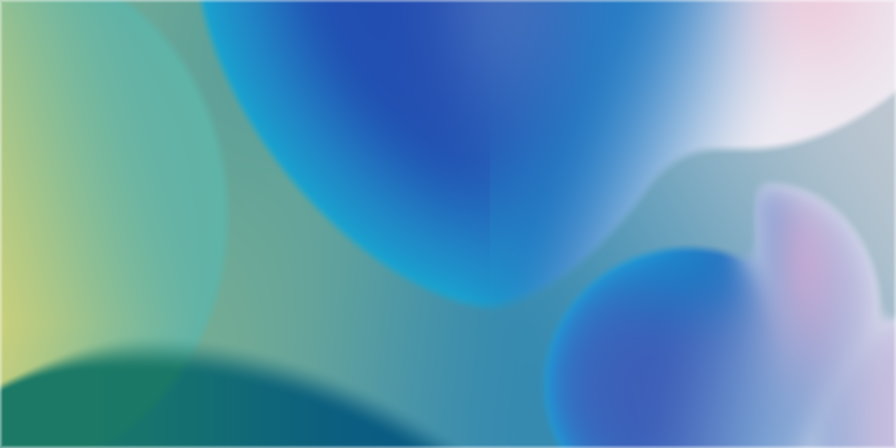
Write a Shadertoy shader that draws this background.

```glsl
#define EDGE 0.014
#define RIM_WIDTH 0.11
#define FILLET 0.09
#define HILL_BLUR 0.045
#define BORDER 0.008

const vec3 SAGE  = vec3(0.46, 0.68, 0.58);
const vec3 SEA   = vec3(0.21, 0.54, 0.69);
const vec3 MIST  = vec3(0.74, 0.78, 0.82);
const vec3 LEMON = vec3(0.84, 0.83, 0.46);
const vec3 MINT  = vec3(0.39, 0.70, 0.65);
const vec3 DEEP  = vec3(0.13, 0.29, 0.69);
const vec3 AZURE = vec3(0.15, 0.49, 0.77);
const vec3 CYAN  = vec3(0.09, 0.67, 0.82);
const vec3 PEARL = vec3(0.93, 0.92, 0.95);
const vec3 PINK  = vec3(0.93, 0.79, 0.86);
const vec3 LILAC = vec3(0.76, 0.65, 0.82);

float smoothUnion(float a, float b, float k) {
    float h = max(k - abs(a - b), 0.0) / k;
    return min(a, b) - h * h * k * 0.25;
}

// Approximate signed distance, negative inside
float superEllipse(vec2 p, vec2 radii, float power) {
    vec2 q = pow(abs(p) / radii + 1e-5, vec2(power));
    return (pow(q.x + q.y, 1.0 / power) - 1.0) * min(radii.x, radii.y);
}

float cover(float d, float blur) {
    return 1.0 - smoothstep(-blur, blur, d);
}

float glow(vec2 p, vec2 center, vec2 radii) {
    vec2 q = (p - center) / radii;
    return exp(-dot(q, q));
}

// Hanging drop joined to a wide shelf on the right
float upperShape(vec2 p) {
    vec2 q = p - vec2(1.094, 1.052);
    float drop = superEllipse(q, vec2(q.x < 0.0 ? 0.651 : 0.536, 0.737), 1.6);
    float rise = max(p.x - 1.667, 0.0);
    float shelf = max(0.667 + 1.15 * rise * rise - p.y, 1.3 - p.x);
    return smoothUnion(drop, shelf, FILLET);
}

// Round body, upright lobe and corner bulge
float lowerShape(vec2 p) {
    float body = superEllipse(p - vec2(1.536, 0.141), vec2(0.32, 0.305), 2.0);
    float lobe = superEllipse(p - vec2(1.719, 0.297), vec2(0.247, 0.292), 2.0);
    lobe = -smoothUnion(-lobe, p.x - 1.685, 0.04);
    float corner = length(p - vec2(2.057, 0.036)) - 0.26;
    return smoothUnion(smoothUnion(body, lobe, 0.05), corner, 0.04);
}

vec3 backdrop(vec2 p) {
    vec3 col = mix(SAGE, SEA, smoothstep(0.4, 1.2, p.x - 0.1 * p.y));
    col = mix(col, vec3(0.33, 0.61, 0.61), 0.7 * glow(p, vec2(0.53, 0.85), vec2(0.25, 0.4)));
    return mix(col, MIST, smoothstep(1.25, 2.5, p.x + 0.6 * p.y));
}

vec3 upperColor(vec2 p, float d) {
    vec3 col = mix(DEEP, AZURE, smoothstep(0.95, 1.4, p.x));
    col = mix(col, vec3(0.30, 0.45, 0.75), 0.7 * glow(p, vec2(1.13, 1.0), vec2(0.16, 0.25)));
    col = mix(col, AZURE, 0.8 * smoothstep(-0.3, -0.05, d));
    float rim = exp(min(d, 0.0) / RIM_WIDTH) * (1.0 - smoothstep(1.0, 1.3, p.x));
    col = mix(col, CYAN, 0.9 * rim);
    col = mix(col, PEARL, smoothstep(0.97, 1.47, p.x - 0.4 * p.y));
    return mix(col, PINK, 0.85 * glow(p, vec2(1.82, 1.02), vec2(0.17, 0.2)));
}

vec3 lowerColor(vec2 p, float d) {
    vec3 col = mix(vec3(0.24, 0.37, 0.72), vec3(0.46, 0.62, 0.82), smoothstep(1.4, 1.75, p.x - 0.2 * p.y));
    col = mix(col, vec3(0.13, 0.46, 0.76), glow(p, vec2(1.54, 0.41), vec2(0.2, 0.12)));
    float rim = exp(min(d, 0.0) / 0.05) * (1.0 - smoothstep(1.4, 1.65, p.x));
    col = mix(col, vec3(0.11, 0.62, 0.85), 0.9 * rim);
    col = mix(col, LILAC, 0.95 * glow(p, vec2(1.81, 0.42), vec2(0.11, 0.25)));
    col = mix(col, vec3(0.77, 0.74, 0.87), smoothstep(1.75, 2.0, p.x));
    float paleRim = exp(min(d, 0.0) / 0.04) * smoothstep(1.6, 1.72, p.x);
    return mix(col, vec3(0.84, 0.87, 0.93), 0.75 * paleRim);
}

void mainImage(out vec4 fragColor, in vec2 fragCoord) {
    vec2 p = fragCoord / iResolution.y;
    float width = iResolution.x / iResolution.y;
    vec3 col = backdrop(p);

    // Yellow-green disc at the left
    float disc = superEllipse(p - vec2(0.0, 0.518), vec2(0.508, 0.575), 2.0);
    float inDisc = cover(disc, EDGE);
    vec3 discColor = mix(LEMON, MINT, smoothstep(-0.15, 0.52, p.x + 0.3 * abs(p.y - 0.28)));
    discColor = mix(discColor, vec3(0.34, 0.71, 0.67), 0.5 * exp(min(disc, 0.0) / 0.04));
    col = mix(col, discColor, inDisc);

    // Dark hill seen through the disc
    float slope = p.x - 0.3125;
    float crest = 0.213 - slope * slope * (slope < 0.0 ? 0.8 : 0.477);
    vec3 hillColor = mix(vec3(0.09, 0.46, 0.42), vec3(0.04, 0.36, 0.51), smoothstep(0.2, 0.9, p.x));
    hillColor = mix(hillColor, vec3(0.11, 0.48, 0.39), 0.7 * inDisc);
    float hillBlur = mix(EDGE, HILL_BLUR, smoothstep(0.0, 0.35, p.x));
    col = mix(col, hillColor, cover(p.y - crest, hillBlur));

    // Blue shapes
    float upper = upperShape(p);
    col = mix(col, upperColor(p, upper), cover(upper, EDGE));
    float lower = lowerShape(p);
    col = mix(col, lowerColor(p, lower), cover(lower, EDGE));

    // Faint light along the canvas border
    vec2 inset = min(p, vec2(width, 1.0) - p);
    float border = 1.0 - smoothstep(0.0, BORDER, min(inset.x, inset.y));
    fragColor = vec4(mix(col, vec3(1.0), 0.4 * border), 1.0);
}
```
